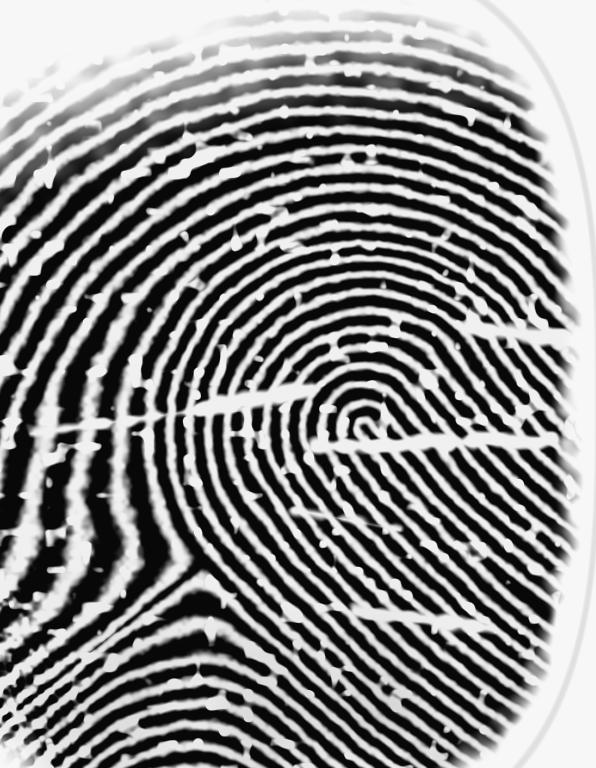
Give the GLSL for this pattern, as a WebGL 1 fragment shader.

```glsl
precision highp float;
// Inked loop fingerprint: ridges are the level lines of a distance field with
// one core and one three-way delta. Noise breaks the ridges, pale creases cut
// across them, and a rounded contact outline fades the ink to bare paper.
uniform vec2 u_resolution;

const vec2 CORE = vec2(0.475, 0.443);
const vec2 DELTA = vec2(0.267, 0.268);
const vec2 LOOP_AXIS = vec2(0.6, -0.8);
const vec2 LEFT_ARM = vec2(-0.79, -0.62);
const float INNER_PERIOD = 0.0235;
const float OUTER_PERIOD = 0.0313;
const float TAU = 6.2831853;

float hash(vec2 p) {
  return fract(sin(dot(p, vec2(127.1, 311.7))) * 43758.5453);
}

float noise(vec2 p) {
  vec2 i = floor(p), f = fract(p);
  f = f * f * (3.0 - 2.0 * f);
  float low = mix(hash(i), hash(i + vec2(1.0, 0.0)), f.x);
  float high = mix(hash(i + vec2(0.0, 1.0)), hash(i + vec2(1.0)), f.x);
  return mix(low, high, f.y);
}

float segmentDistance(vec2 p, vec2 a, vec2 b) {
  vec2 d = b - a;
  return length(p - a - d * clamp(dot(p - a, d) / dot(d, d), 0.0, 1.0));
}

// Signed offset across the loop axis, positive toward the lower left
float acrossAxis(vec2 q) {
  return dot(q, vec2(LOOP_AXIS.y, -LOOP_AXIS.x));
}

// Rounded arches over the core, running into a gently bent tail
float loopDistance(vec2 p) {
  vec2 q = p - CORE;
  float along = dot(q, LOOP_AXIS);
  float tail = max(along, 0.0);
  float d = along < 0.0 ? length(q) : abs(acrossAxis(q) + 0.4 * tail * tail);
  float skew = smoothstep(0.15, 0.45, length(q)) * (1.0 - smoothstep(-0.1, 0.2, along));
  return d + skew * dot(q, vec2(0.09, 0.12));
}

// Smooth minimum whose rounding grows with distance from the delta
float growingMin(float a, float b, float limit) {
  float k = max(min(0.95 * (a + b), limit), 0.0001);
  float h = clamp(0.5 + 0.5 * (b - a) / k, 0.0, 1.0);
  return mix(b, a, h) - k * h * (1.0 - h);
}

// Ridge count: loop inside, arches above it, flatter arches below the delta
float ridgePhase(vec2 p) {
  float boundary = loopDistance(DELTA);
  float d = loopDistance(p);
  float outside = d - boundary;
  if (outside < 0.0) return d / INNER_PERIOD;
  vec2 q = p - DELTA;
  float arm = segmentDistance(q, vec2(0.0), LEFT_ARM);
  float side = dot(q, vec2(-LEFT_ARM.y, LEFT_ARM.x));
  bool below = side > 0.0 && acrossAxis(p - CORE) > 0.0;
  float arch = below ? 1.45 * growingMin(outside, arm, 0.17)
                     : growingMin(outside, arm, 0.4) * mix(1.35, 1.0, smoothstep(0.0, 0.6, arm));
  return boundary / INNER_PERIOD + arch / OUTER_PERIOD;
}

float crease(vec2 p, vec2 a, vec2 b, float width) {
  float d = segmentDistance(p, a, b) + 0.012 * (noise(p * 60.0) - 0.5);
  return 1.0 - smoothstep(width - 0.004, width + 0.004, d);
}

float allCreases(vec2 p) {
  float c = crease(p, vec2(0.04, 0.435), vec2(0.26, 0.466), 0.006);
  c = max(c, crease(p, vec2(0.26, 0.466), vec2(0.406, 0.495), 0.009));
  c = max(c, crease(p, vec2(0.41, 0.418), vec2(0.72, 0.428), 0.008));
  c = max(c, crease(p, vec2(0.612, 0.573), vec2(0.745, 0.557), 0.010));
  c = max(c, crease(p, vec2(0.462, 0.203), vec2(0.64, 0.182), 0.007));
  return max(c, crease(p, vec2(0.384, 0.336), vec2(0.52, 0.31), 0.004));
}

// Superellipse radius of the fingertip, 1 at its outline
float contactRadius(vec2 p) {
  vec2 q = abs(p - vec2(0.326, 0.479)) / vec2(0.423, 0.547);
  return pow(q.x * q.x * q.x + q.y * q.y * q.y, 1.0 / 3.0);
}

void main() {
  vec2 p = gl_FragCoord.xy / u_resolution.y;

  // Pressure: faint at the top and upper left, patchy at the lower left
  float radius = contactRadius(p);
  float rough = noise(p * 45.0);
  float contact = 1.0 - smoothstep(0.94, 1.01, radius + 0.05 * (rough - 0.5));
  float topDepth = 1.0 - p.y - 0.32 * max(0.39 - p.x, 0.0);
  float pressure = smoothstep(-0.03, 0.17, topDepth + 0.05 * (rough - 0.5));
  float corner = 1.0 - smoothstep(0.03, 0.2, length(p * vec2(1.5, 0.6)));

  // Ridges with wavering edges, pores and gaps
  float wobble = 0.3 * (noise(p * 14.0) - 0.5) + 0.14 * (noise(p * 75.0) - 0.5);
  float wave = cos(TAU * (ridgePhase(p) + wobble));
  float gaps = smoothstep(0.7, 0.95, noise(p * 62.0 + 9.0));
  float grain = noise(p * 150.0) - 0.5;
  float level = wave + 0.2 + 0.45 * grain - 1.5 * gaps - 0.4 * (1.0 - pressure);
  level += corner * (2.0 * grain - 0.5);
  float ink = smoothstep(-0.8, 0.65, level);
  ink *= contact * pressure * (1.0 - allCreases(p));

  // Paper, light smears at the lower edges, and the faint outer rim
  float smear = (1.0 - smoothstep(0.0, 0.3, p.y)) * contact;
  float paper = 0.97 - 0.03 * contact * pressure - 0.13 * smear * noise(p * 12.0);
  float rim = 1.0 - smoothstep(0.003, 0.014, abs(radius - 1.07));
  paper -= 0.09 * rim * smoothstep(0.5, 0.65, p.x);
  gl_FragColor = vec4(vec3(mix(paper, 0.03, ink)), 1.0);
}
```
